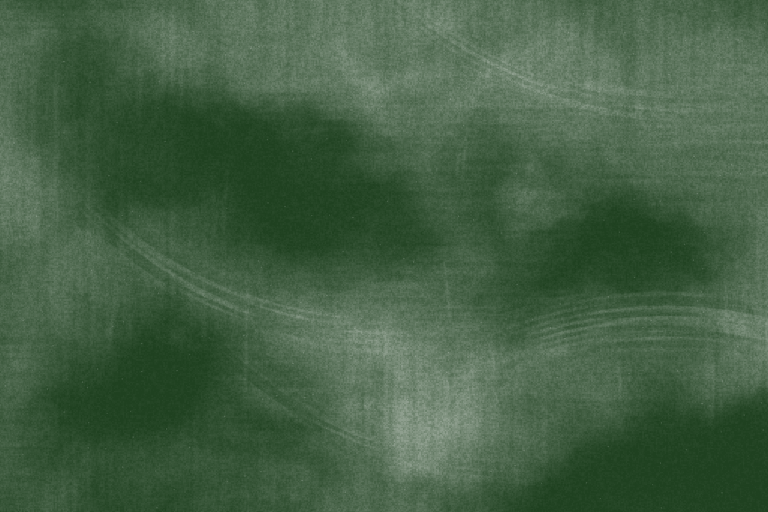
Reproduce this texture procedurally as a WebGL 2 fragment shader.

```glsl
#version 300 es
precision highp float;
// Draws a green chalkboard with wiped chalk dust, sweeping streaks and fine grain.
uniform vec2 u_resolution;
out vec4 fragColor;

float hash(vec2 p) {
  vec3 q = fract(p.xyx * vec3(0.1031, 0.1030, 0.0973));
  q += dot(q, q.yzx + 33.33);
  return fract((q.x + q.y) * q.z);
}

float noise(vec2 p) {
  vec2 cell = floor(p), f = fract(p);
  f = f * f * (3.0 - 2.0 * f);
  return mix(mix(hash(cell), hash(cell + vec2(1, 0)), f.x),
             mix(hash(cell + vec2(0, 1)), hash(cell + vec2(1, 1)), f.x), f.y);
}

float fbm(vec2 p) {
  float sum = 0.0, amp = 0.5;
  for (int i = 0; i < 6; i++) {
    sum += amp * noise(p);
    p = mat2(1.6, 1.2, -1.2, 1.6) * p + 17.3;
    amp *= 0.52;
  }
  return sum;
}

// Soft elliptical patch
float smudge(vec2 p, vec2 centre, vec2 radius) {
  vec2 q = (p - centre) / radius;
  return exp(-dot(q, q));
}

// Band of thin concentric strokes around a heading angle
float sweep(vec2 p, vec2 centre, float radius, float width, float heading) {
  vec2 q = p - centre;
  float r = length(q), a = atan(q.y, q.x);
  float band = (r - radius) / width;
  float fade = smoothstep(0.55, 0.1, abs(a - heading));
  float strokes = smoothstep(0.35, 0.85, noise(vec2(r * 150.0, a * 5.0)));
  return exp(-band * band) * fade * strokes;
}

// Short, slightly bent upright marks
float scratches(vec2 p) {
  float sum = 0.0;
  for (int i = 0; i < 9; i++) {
    float id = float(i);
    vec2 q = p - vec2(1.5 * hash(vec2(id, 3.0)), 0.2 + 0.6 * hash(vec2(id, 8.0)));
    float bend = (hash(vec2(id, 14.0)) - 0.5) * 0.3;
    float d = (q.x - bend * q.y - 1.5 * bend * q.y * q.y) / 0.004;
    float reach = 0.05 + 0.1 * hash(vec2(id, 21.0));
    sum += exp(-d * d) * smoothstep(reach, 0.0, abs(q.y));
  }
  return sum;
}

// Tiny scattered chalk specks
float specks(vec2 p) {
  vec2 g = p * 60.0, cell = floor(g);
  vec2 spot = 0.2 + 0.6 * vec2(hash(cell + 5.0), hash(cell + 71.0));
  return step(0.96, hash(cell + 130.0)) * smoothstep(0.13, 0.04, length(fract(g) - spot));
}

void main() {
  vec2 p = gl_FragCoord.xy / u_resolution.y;
  vec2 warp = vec2(fbm(p * 4.0 + 3.0), fbm(p * 4.0 + 40.0)) - 0.5;
  vec2 w = p + 0.3 * warp;

  // Wiped dust: cloudy base, bright deposits and cleaned areas
  float dust = 0.27 + 1.1 * (fbm(w * vec2(2.6, 3.4) + 9.0) - 0.5);
  dust += 0.58 * smudge(w, vec2(1.05, 0.78), vec2(0.33, 0.19));
  dust += 0.42 * smudge(w, vec2(0.0, 0.78), vec2(0.1, 0.25));
  dust += 0.35 * smudge(w, vec2(0.84, 0.25), vec2(0.2, 0.2));
  dust += 0.32 * smudge(w, vec2(0.62, 0.42), vec2(0.22, 0.07));
  dust += 0.4 * smudge(w, vec2(1.47, 0.45), vec2(0.12, 0.13));
  dust += 0.22 * smudge(w, vec2(0.4, 0.9), vec2(0.4, 0.07));
  dust -= 0.4 * smudge(w, vec2(0.42, 0.68), vec2(0.3, 0.14));
  dust -= 0.34 * smudge(w, vec2(0.2, 0.2), vec2(0.28, 0.14));
  dust -= 0.4 * smudge(w, vec2(1.33, 0.12), vec2(0.35, 0.12));
  dust -= 0.32 * smudge(w, vec2(1.17, 0.52), vec2(0.17, 0.1));

  // Brushed streaks, upright and level
  float upright = noise(vec2(p.x * 110.0, p.y * 5.0)) - 0.5;
  float level = noise(vec2(p.x * 5.0 + p.y * 9.0, p.y * 130.0)) - 0.5;
  float uprightArea = smoothstep(0.35, 0.65, noise(p * 4.0 + 60.0));
  dust += mix(level, upright, uprightArea) * (0.05 + 0.16 * clamp(dust, 0.0, 1.0));

  // Curved wiping strokes
  dust += 0.26 * sweep(p, vec2(0.75, 1.15), 0.8, 0.04, -1.95);
  dust += 0.22 * sweep(p, vec2(1.35, 1.65), 0.86, 0.03, -1.89);
  dust += 0.26 * sweep(p, vec2(1.3, -0.5), 0.88, 0.05, 1.57);
  dust += 0.18 * sweep(p, vec2(1.0, 0.9), 0.82, 0.03, -1.97);
  dust += 0.13 * scratches(p);

  // Keep cleaned areas near bare board
  dust = 0.5 * (dust + sqrt(dust * dust + 0.015));

  // Woven grain, stronger where chalk is thick
  float weave = noise(p * vec2(340.0, 130.0)) + noise(p * vec2(130.0, 340.0) + 50.0) - 1.0;
  float grain = hash(floor(p * 342.0)) - 0.5;
  dust += (0.55 * weave + 0.75 * grain) * (0.09 + 0.22 * min(dust, 1.0));
  dust += 0.25 * specks(p);

  vec3 colour = mix(vec3(0.122, 0.255, 0.126), vec3(0.52, 0.59, 0.52), clamp(dust, 0.0, 1.1));
  fragColor = vec4(colour, 1.0);
}
```
